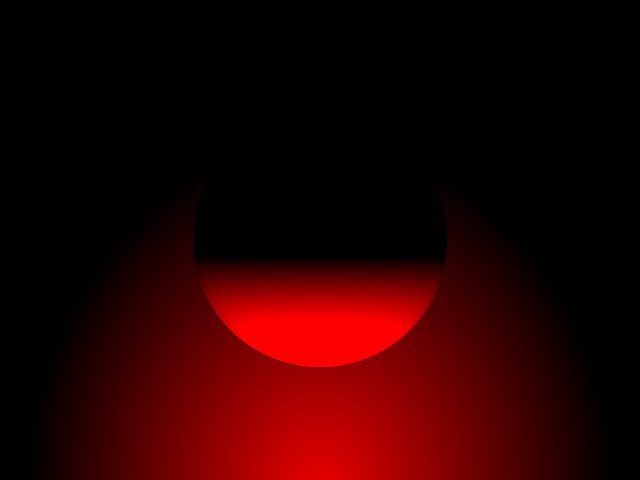
A Shadertoy shader for this background:

```glsl
// A dark ball lit red from below, in front of a red glow rising from the bottom edge.

#define BALL_RADIUS 0.265
#define LIGHT_START 0.13
#define LIGHT_RANGE 0.46
#define RIM_LEVEL 0.55
#define GLOW_CENTER vec2(0.0, -0.52)
#define GLOW_SIZE vec2(0.61, 0.72)
#define GLOW_PEAK 0.92

// Elliptical glow with a linear falloff
float backGlow(vec2 p) {
    float falloff = length((p - GLOW_CENTER) / GLOW_SIZE);
    return GLOW_PEAK * max(1.0 - falloff, 0.0);
}

// Light from below, weakened where the surface turns away at the rim
float ballLight(vec2 p) {
    vec2 n = p / BALL_RADIUS;
    float facing = sqrt(max(1.0 - dot(n, n), 0.0));
    float rim = mix(RIM_LEVEL, 1.0, sqrt(facing));
    float light = (-n.y - LIGHT_START) / LIGHT_RANGE;
    return clamp(light * rim, 0.0, 1.0);
}

void mainImage(out vec4 fragColor, in vec2 fragCoord) {
    // Centered coordinates, one unit per canvas height
    vec2 p = (fragCoord - 0.5 * iResolution.xy) / iResolution.y;
    float halfPixel = 0.5 / iResolution.y;

    // Ball over glow, with a smooth outline
    float edge = length(p) - BALL_RADIUS;
    float ballMask = 1.0 - smoothstep(-halfPixel, halfPixel, edge);
    float red = mix(backGlow(p), ballLight(p), ballMask);

    fragColor = vec4(red, 0.0, 0.0, 1.0);
}
```
